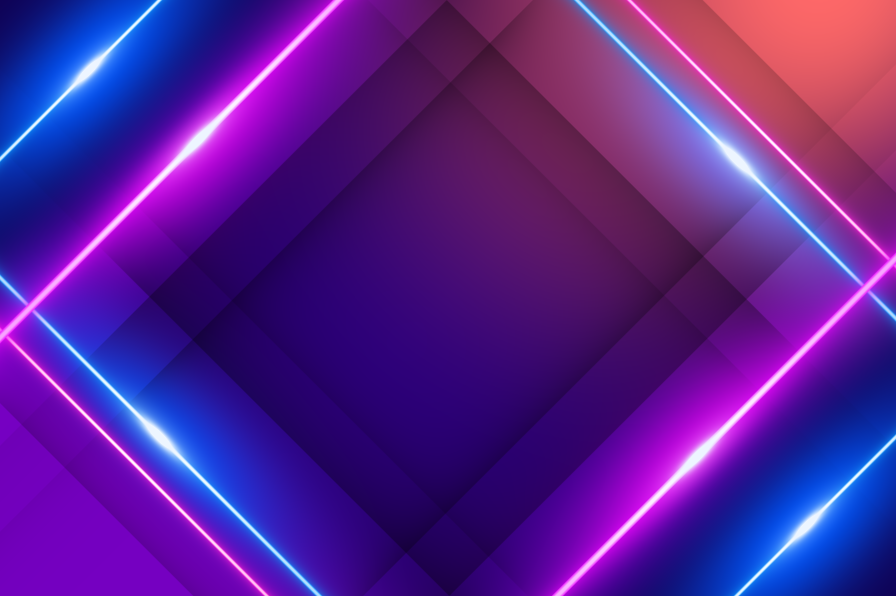
Give the GLSL for this background, as a WebGL 1 fragment shader.

```glsl
precision highp float;
// Neon lines crossing over recessed diagonal panels on an indigo to coral gradient.
// The frame is rotated 45 degrees about the centre; the layout has half-turn
// symmetry, so each line, glow and panel edge is drawn once in folded coordinates.

uniform vec2 u_resolution;

const vec3 INDIGO = vec3(0.18, 0.0, 0.50);
const vec3 VIOLET = vec3(0.46, 0.0, 0.76);
const vec3 ROSE = vec3(0.64, 0.22, 0.36);
const vec3 CORAL = vec3(1.0, 0.41, 0.41);
const vec3 NAVY = vec3(0.06, 0.0, 0.32);
const vec3 BLUE = vec3(0.0, 0.34, 1.0);
const vec3 LILAC = vec3(0.47, 0.46, 1.0);
const vec3 CYAN = vec3(0.06, 0.60, 1.0);
const vec3 MAGENTA = vec3(0.92, 0.02, 1.0);
const vec3 PINK = vec3(1.0, 0.12, 0.85);

// Elliptical falloff around the origin.
float blob(vec2 d, vec2 radius) {
  vec2 k = d / radius;
  return exp(-dot(k, k));
}

// Blob with separate widths towards (inner) and away from (outer) the centre.
float sidedBlob(vec2 d, float inner, float outer, float reach) {
  return blob(d, vec2(d.x < 0.0 ? inner : outer, reach));
}

// Shading just inside a panel edge; depth is the distance inwards.
float recess(float depth, float strength, float width, float aa) {
  return 1.0 - strength * smoothstep(-aa, aa, depth) * exp(-max(depth, 0.0) / width);
}

// Bright tube: d.x runs across it, d.y along it from its hottest point.
vec3 neon(vec3 color, vec2 d, float halfWidth, vec3 hue, float aa) {
  float across = abs(d.x);
  float heat = exp(-d.y * d.y / 0.06);
  float halo = exp(-across / (halfWidth * 2.6));
  float tube = 1.0 - smoothstep(halfWidth - aa, halfWidth + aa, across);
  float core = 1.0 - smoothstep(0.2 * halfWidth, halfWidth, across);
  color = mix(color, hue, 0.85 * halo);
  color = mix(color, mix(hue, vec3(1.0), 0.15 + 0.3 * heat), tube);
  return mix(color, vec3(1.0), core * (0.55 + 0.4 * heat));
}

// White sparkle stretched along a tube.
vec3 flare(vec3 color, vec2 d, float size) {
  float glint = blob(d, vec2(0.010, 0.045) * size);
  float bloom = 0.35 * blob(d, vec2(0.026, 0.085) * size);
  return mix(color, vec3(0.93, 0.96, 1.0), min(glint + bloom, 1.0));
}

// Broad colour fields behind everything.
vec3 backdrop(vec2 c, vec2 q) {
  float rosy = 1.0 - smoothstep(0.15, 0.95, distance(c, vec2(0.46, 0.58)));
  float warm = 1.0 - smoothstep(0.02, 0.46, distance(c, vec2(0.63, 0.54)));
  vec3 color = mix(INDIGO, ROSE, rosy);
  color = mix(color, CORAL, warm);
  color = mix(color, VIOLET, smoothstep(0.32, 0.64, -q.y));
  return mix(color, NAVY, smoothstep(0.48, 0.62, abs(q.x)));
}

void main() {
  vec2 c = (gl_FragCoord.xy / u_resolution - 0.5) * vec2(1.5, 1.0);
  vec2 q = vec2(c.x - c.y, c.x + c.y) * 0.70711;
  float aa = 0.8 / u_resolution.y;
  vec2 a = abs(q);
  vec2 side = vec2(q.x < 0.0 ? -1.0 : 1.0, q.y < 0.0 ? -1.0 : 1.0);

  // Offsets (across, along) from the hot point of each line.
  vec2 corner = vec2(a.x - 0.695, q.y * side.x - 0.155);
  vec2 wide = vec2(a.x - 0.483, q.y * side.x - 0.108);
  vec2 cool = vec2(a.y - 0.506, q.x * side.y - 0.178);
  vec2 thin = vec2(a.y - 0.568, cool.y);

  // Soft light spilling from the lines.
  vec3 color = backdrop(c, q);
  vec3 coolTint = mix(BLUE, LILAC, smoothstep(-0.1, 0.1, q.y));
  color = mix(color, VIOLET, 0.60 * sidedBlob(wide, 0.14, 0.08, 0.50));
  color = mix(color, MAGENTA * 0.92, 0.92 * sidedBlob(wide, 0.085, 0.035, 0.24));
  color = mix(color, coolTint, 0.92 * sidedBlob(cool, 0.100, 0.050, 0.25));
  color = mix(color, BLUE, blob(corner, vec2(0.100, 0.27)));

  // Stacked panels, fading out beyond the lines.
  float fadeX = 1.0 - 0.9 * smoothstep(0.36, 0.50, a.x);
  float fadeY = 1.0 - 0.8 * smoothstep(0.36, 0.55, a.y);
  color *= recess(0.655 - a.y, 0.20 * fadeX, 0.05, aa);
  color *= recess(0.355 - a.x, 0.30 * fadeY, 0.11, aa);
  color *= recess(0.352 - a.y, 0.32 * fadeX, 0.08, aa);
  color *= recess(0.253 - a.x, 0.28 * fadeY, 0.04, aa);
  color *= recess(0.259 - a.y, 0.14 * fadeX, 0.04, aa);

  // Neon lines, thin ones first.
  color = neon(color, thin, 0.0030, PINK, aa);
  color = neon(color, cool, 0.0036, CYAN, aa);
  color = neon(color, corner, 0.0032, CYAN, aa);
  color = neon(color, wide, 0.0066, MAGENTA, aa);

  // Sparkles at the hot points.
  color = flare(color, cool, 1.0);
  color = flare(color, corner, 0.9);
  color = flare(color, wide, 1.0);

  gl_FragColor = vec4(color, 1.0);
}
```
